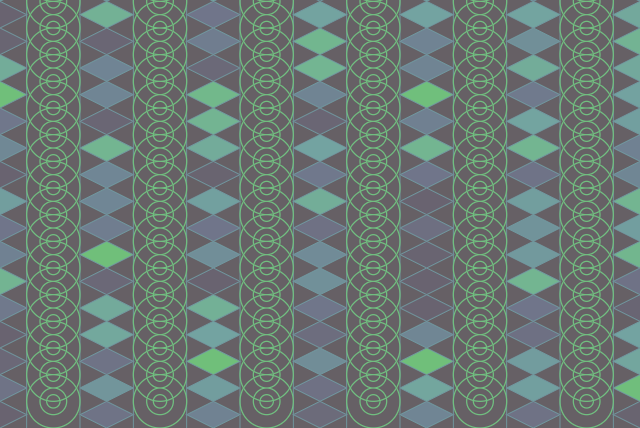
Reproduce this pattern procedurally as a Shadertoy shader.

```glsl
// Columns of tinted diamonds alternating with chains of overlapping concentric rings.

const float UNITS_ACROSS = 24.0;   // canvas width in row heights
const float COLUMN_PITCH = 4.0;    // one diamond column plus one ring column
const float RING_WIDTH = 0.047;
const float OUTLINE_WIDTH = 0.034;

const vec3 GROUND = vec3(0.400, 0.376, 0.396);
const vec3 RING_GREEN = vec3(0.44, 0.75, 0.50);
const vec3 OUTLINE_TEAL = vec3(0.44, 0.60, 0.63);

float hash(vec2 cell) {
    return fract(sin(dot(cell, vec2(127.1, 311.7))) * 43758.5453);
}

// Coverage of the inside of a shape, from its signed distance
float fillMask(float dist, float pixel) {
    return clamp(0.5 - dist / pixel, 0.0, 1.0);
}

// Coverage of a line centred on the zero of a distance
float strokeMask(float dist, float width, float pixel) {
    return fillMask(abs(dist) - 0.5 * width, pixel);
}

// Diamond two units wide and one unit tall
float diamondDistance(vec2 p) {
    return (0.5 * abs(p.x) + abs(p.y) - 0.5) / length(vec2(0.5, 1.0));
}

// Ramp from dusky grey through slate and teal to bright green
vec3 diamondTint(float t) {
    vec3 tint = mix(vec3(0.41, 0.39, 0.44), vec3(0.44, 0.46, 0.54), smoothstep(0.08, 0.30, t));
    tint = mix(tint, vec3(0.44, 0.52, 0.58), smoothstep(0.30, 0.48, t));
    tint = mix(tint, vec3(0.45, 0.64, 0.63), smoothstep(0.48, 0.70, t));
    tint = mix(tint, vec3(0.45, 0.71, 0.57), smoothstep(0.70, 0.90, t));
    return mix(tint, vec3(0.44, 0.75, 0.48), smoothstep(0.90, 0.93, t));
}

// Three rings on every row line above the bottom edge; each radius halves the last
float ringChain(vec2 p, float pixel) {
    float mask = 0.0;
    for (int i = -1; i <= 2; i++) {
        float row = floor(p.y) + float(i);
        if (row < 1.0) continue;
        float fromCentre = length(vec2(p.x, p.y - row));
        float radius = 1.0;
        for (int ring = 0; ring < 3; ring++) {
            mask = max(mask, strokeMask(fromCentre - radius, RING_WIDTH, pixel));
            radius *= 0.5;
        }
    }
    return mask;
}

void mainImage(out vec4 fragColor, in vec2 fragCoord) {
    float pixel = UNITS_ACROSS / iResolution.x;
    vec2 p = fragCoord * pixel;

    // Diamond columns
    float column = floor(p.x / COLUMN_PITCH + 0.5);
    float diamondX = p.x - column * COLUMN_PITCH;
    float diamond = diamondDistance(vec2(diamondX, fract(p.y) - 0.5));
    vec3 tint = diamondTint(hash(vec2(column, floor(p.y))));
    vec3 color = mix(GROUND, tint, fillMask(diamond, pixel));

    // Diamond outlines and column borders
    float outline = strokeMask(diamond, OUTLINE_WIDTH, pixel);
    outline = max(outline, strokeMask(abs(diamondX) - 1.0, OUTLINE_WIDTH, pixel));
    color = mix(color, OUTLINE_TEAL, outline);

    // Ring columns
    float ringX = mod(p.x, COLUMN_PITCH) - 0.5 * COLUMN_PITCH;
    color = mix(color, RING_GREEN, ringChain(vec2(ringX, p.y), pixel));

    fragColor = vec4(color, 1.0);
}
```
